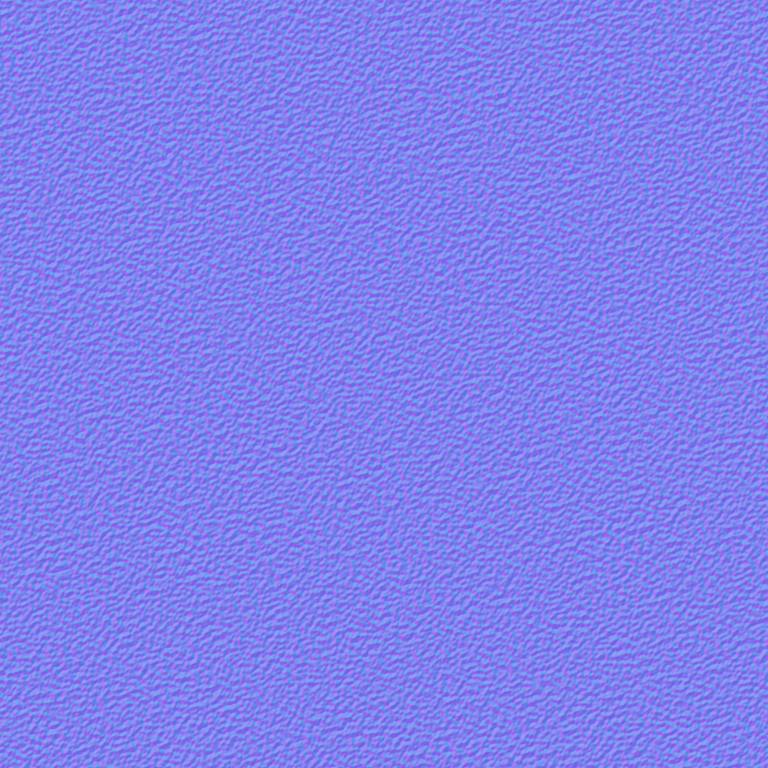
Write a Shadertoy shader that draws this texture map.

```glsl
// Tangent-space normal map of a fine, crinkled plaster or leather grain.
// Two layers of stretched gradient noise form a height field; its softly
// limited slopes tint red and green, and blue follows their sum.

const vec3  BASE_COLOR    = vec3(0.502, 0.503, 0.932); // flat surface
const float GRAIN_ANGLE   = 0.66;   // mean direction of the ridges, radians
const float GRAIN_SPREAD  = 0.80;   // angle between the two layers
const float GRAIN_STRETCH = 1.25;   // ridge length against width
const float COARSE_CELLS  = 143.0;  // noise cells across the canvas
const float FINE_CELLS    = 204.0;
const float COARSE_SLOPE  = 0.80;   // share of each layer in the slope
const float FINE_SLOPE    = 0.62;
const float RELIEF        = 0.168;  // slope to colour
const float SLOPE_LIMIT   = 1.0;    // how strongly steep flanks level off
const float BLUE_SHEEN    = 0.19;   // blue gained on the lit flanks
const float SLOPE_STEP    = 0.0007; // half width of the slope sample

// Sine-free hash: one random value per lattice point
float hash(vec2 p)
{
    vec3 q = fract(p.xyx * 0.1031);
    q += dot(q, q.yzx + 33.33);
    return fract((q.x + q.y) * q.z);
}

vec2 rotate(vec2 p, float angle)
{
    float c = cos(angle), s = sin(angle);
    return vec2(c * p.x + s * p.y, c * p.y - s * p.x);
}

// Contribution of one lattice corner: random unit gradient times offset
float corner(vec2 cell, vec2 offset)
{
    float angle = 6.2832 * hash(cell);
    return dot(vec2(cos(angle), sin(angle)), offset);
}

float gradientNoise(vec2 p)
{
    vec2 i = floor(p), f = fract(p);
    vec2 w = f * f * f * (f * (f * 6.0 - 15.0) + 10.0);
    vec2 x = vec2(1.0, 0.0), y = vec2(0.0, 1.0);
    float low  = mix(corner(i, f), corner(i + x, f - x), w.x);
    float high = mix(corner(i + y, f - y), corner(i + 1.0, f - 1.0), w.x);
    return mix(low, high, w.y);
}

// One grain layer, scaled so that its slope does not depend on cell size
float grain(vec2 p, float angle, float cells)
{
    vec2 q = rotate(p, angle) / vec2(GRAIN_STRETCH, 1.0);
    return gradientNoise(q * cells + cells) / cells;
}

float height(vec2 p)
{
    float turn = 0.5 * GRAIN_SPREAD;
    return COARSE_SLOPE * grain(p, GRAIN_ANGLE - turn, COARSE_CELLS)
         + FINE_SLOPE   * grain(p, GRAIN_ANGLE + turn, FINE_CELLS);
}

void mainImage(out vec4 fragColor, in vec2 fragCoord)
{
    vec2 uv = fragCoord / iResolution.y;

    // Central differences; green points down the canvas
    vec2 dx = vec2(SLOPE_STEP, 0.0), dy = vec2(0.0, SLOPE_STEP);
    vec2 slope = vec2(height(uv - dx) - height(uv + dx),
                      height(uv + dy) - height(uv - dy)) / (2.0 * SLOPE_STEP);

    // Steep flanks level off, as in a normalised surface normal
    vec2 tilt = RELIEF * slope * inversesqrt(1.0 + SLOPE_LIMIT * dot(slope, slope));
    vec3 color = BASE_COLOR + vec3(tilt, BLUE_SHEEN * (tilt.x + tilt.y));
    fragColor = vec4(clamp(color, 0.0, 1.0), 1.0);
}
```
